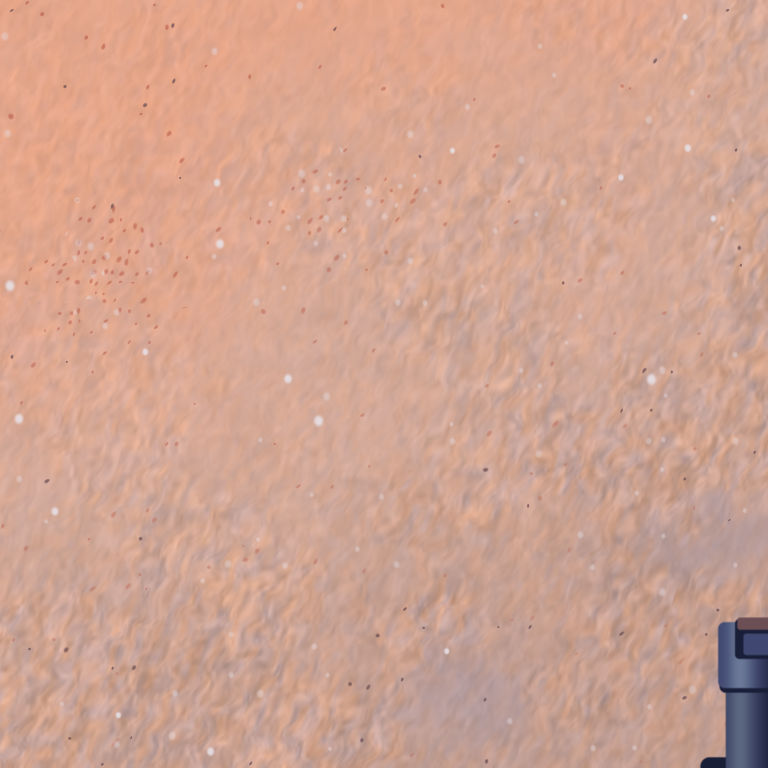
This texture is drawn by a WebGL 1 fragment shader. Its source:

```glsl
precision highp float;
// Dusty reddish ground seen from above: a warm-to-grey gradient covered with
// slanted, stretched noise grains, sparse pale, red and dark specks, grey dust
// stains, and a blue-black metal fitting entering at the lower right corner.

#define GRAIN_FREQ vec2(125.0, 68.0)
#define GRAIN_SLANT 0.32
#define GRAIN_CONTRAST 0.30
#define TINT_CONTRAST 0.13
#define PALE_CHANCE 0.055
#define DARK_CHANCE 0.035
#define EDGE_SOFTNESS 0.0016

uniform vec2 u_resolution;

const vec3 ORANGE_DUST = vec3(0.895, 0.650, 0.545);
const vec3 PINK_SAND = vec3(0.830, 0.665, 0.598);
const vec3 BROWN_SAND = vec3(0.765, 0.615, 0.560);
const vec3 GREY_STAIN = vec3(0.705, 0.605, 0.605);
const vec3 PALE_STONE = vec3(0.90, 0.87, 0.89);
const vec3 RED_STONE = vec3(0.72, 0.36, 0.29);
const vec3 DARK_STONE = vec3(0.42, 0.31, 0.33);
const vec3 METAL_DARK = vec3(0.10, 0.12, 0.22);
const vec3 METAL_BLUE = vec3(0.25, 0.28, 0.44);
const vec3 METAL_LIGHT = vec3(0.53, 0.60, 0.69);

float hash(vec2 p) {
  vec3 q = fract(p.xyx * 0.1031);
  q += dot(q, q.yzx + 33.33);
  return fract((q.x + q.y) * q.z);
}

float noise(vec2 p) {
  vec2 i = floor(p), f = fract(p);
  f = f * f * (3.0 - 2.0 * f);
  return mix(mix(hash(i), hash(i + vec2(1.0, 0.0)), f.x),
             mix(hash(i + vec2(0.0, 1.0)), hash(i + 1.0), f.x), f.y);
}

float fbm(vec2 p) {
  float sum = 0.0, amp = 0.533;
  for (int i = 0; i < 4; i++) {
    sum += amp * noise(p);
    p = mat2(1.6, 1.2, -1.2, 1.6) * p + 37.0;
    amp *= 0.5;
  }
  return sum;
}

// One jittered round speck per cell, kept where its random value is below chance.
float specks(vec2 p, float cells, float chance, float radius, float seed) {
  vec2 cell = floor(p * cells) + seed;
  vec2 center = 0.3 + 0.4 * vec2(hash(cell), hash(cell + 71.0));
  float size = radius * (0.5 + 0.5 * hash(cell + 19.0));
  float d = length((fract(p * cells) - center) * vec2(1.0, 0.85));
  return step(hash(cell + 43.0), chance) * (1.0 - smoothstep(0.3 * size, size, d));
}

// Soft elliptical patch: 1 at the center, fading to 0 at the given radii.
float patchMask(vec2 p, vec2 center, vec2 radii) {
  return 1.0 - smoothstep(0.2, 1.0, length((p - center) / radii));
}

float box(vec2 p, vec2 low, vec2 high, float corner) {
  vec2 q = abs(p - 0.5 * (low + high)) - 0.5 * (high - low) + corner;
  float d = length(max(q, 0.0)) + min(max(q.x, q.y), 0.0) - corner;
  float edge = max(EDGE_SOFTNESS, 0.7 / u_resolution.y);
  return 1.0 - smoothstep(-edge, edge, d);
}

vec3 ground(vec2 p) {
  float broad = fbm(p * 5.0 + 11.0);
  float depth = dot(vec2(p.x, 1.0 - p.y), vec2(0.40, 0.76)) + 0.35 * (broad - 0.5);
  vec3 color = mix(ORANGE_DUST, PINK_SAND, smoothstep(0.10, 0.62, depth));
  color = mix(color, BROWN_SAND, smoothstep(0.45, 1.05, depth));

  // Grey stains with ragged borders
  vec2 ragged = p + 0.10 * (vec2(fbm(p * 14.0), fbm(p * 14.0 + 50.0)) - 0.5);
  float stain = max(patchMask(ragged, vec2(0.62, 0.08), vec2(0.13, 0.12)),
                    patchMask(ragged, vec2(0.94, 0.30), vec2(0.13, 0.08)));
  color = mix(color, GREY_STAIN, 0.8 * stain);

  // Slanted grains, rougher toward the bottom and smoothed by dust
  vec2 g = vec2(p.x - GRAIN_SLANT * p.y + 1.0, p.y);
  g += 0.010 * (vec2(noise(p * 45.0), noise(p * 45.0 + 90.0)) - 0.5);
  float fine = noise(g * GRAIN_FREQ) - 0.5;
  float finer = noise(g * GRAIN_FREQ * 1.9 + 23.0) - 0.5;
  float coarse = noise(g * GRAIN_FREQ * 0.45 + 61.0) - 0.5;
  float tint = noise(g * GRAIN_FREQ * 0.8 + 140.0) - 0.5;
  float dust = smoothstep(0.50, 0.68, fbm(p * 7.0 + 80.0));
  float rough = mix(0.40, 1.0, smoothstep(0.1, 0.9, depth));
  rough *= (1.0 - 0.45 * dust) * (1.0 - 0.6 * stain);
  float grain = 0.55 * fine + 0.30 * finer + 0.25 * coarse;
  color *= 1.0 + GRAIN_CONTRAST * rough * grain;
  color += TINT_CONTRAST * rough * tint * vec3(0.55, -0.05, -0.75);

  // Scattered stones; red and pale ones gather in the upper left
  float cluster = max(patchMask(ragged, vec2(0.43, 0.73), vec2(0.13, 0.09)),
                      patchMask(ragged, vec2(0.15, 0.65), vec2(0.13, 0.13)));
  float red = specks(g, 75.0, 0.02 + 0.45 * cluster, 0.34, 5.0);
  float dark = specks(g, 42.0, DARK_CHANCE, 0.17, 120.0);
  float pebble = specks(p, 55.0, 0.03 + 0.22 * cluster, 0.36, 210.0);
  float pale = specks(p, 23.0, PALE_CHANCE, 0.20, 330.0);
  color = mix(color, RED_STONE, 0.65 * red * (1.0 - 0.6 * depth));
  color = mix(color, DARK_STONE, 0.75 * dark);
  color = mix(color, PALE_STONE, 0.42 * pebble);
  return mix(color, PALE_STONE, 0.9 * pale);
}

vec3 addFitting(vec3 color, vec2 p) {
  // Cylinder shading: dark rim, bright streak, dark far side
  float across = (p.x - 0.935) / 0.13;
  float streak = exp(-pow((across - 0.22) / 0.12, 2.0));
  vec3 metal = mix(METAL_BLUE, METAL_DARK, smoothstep(0.3, 0.65, across));
  metal = mix(metal, METAL_LIGHT, 0.6 * streak);
  color = mix(color, METAL_DARK, box(p, vec2(0.912, -0.05), vec2(1.1, 0.014), 0.012));
  color = mix(color, metal * 0.85, box(p, vec2(0.945, -0.05), vec2(1.1, 0.11), 0.003));
  color = mix(color, METAL_DARK, box(p, vec2(0.937, 0.098), vec2(1.1, 0.115), 0.008));
  color = mix(color, metal, box(p, vec2(0.935, 0.104), vec2(1.1, 0.190), 0.009));
  color = mix(color, METAL_DARK, box(p, vec2(0.957, 0.142), vec2(1.1, 0.194), 0.006));
  color = mix(color, METAL_BLUE, box(p, vec2(0.968, 0.147), vec2(1.1, 0.175), 0.004));
  return mix(color, DARK_STONE, box(p, vec2(0.960, 0.180), vec2(1.1, 0.196), 0.004));
}

void main() {
  vec2 p = gl_FragCoord.xy / u_resolution;
  gl_FragColor = vec4(addFitting(ground(p), p), 1.0);
}
```
